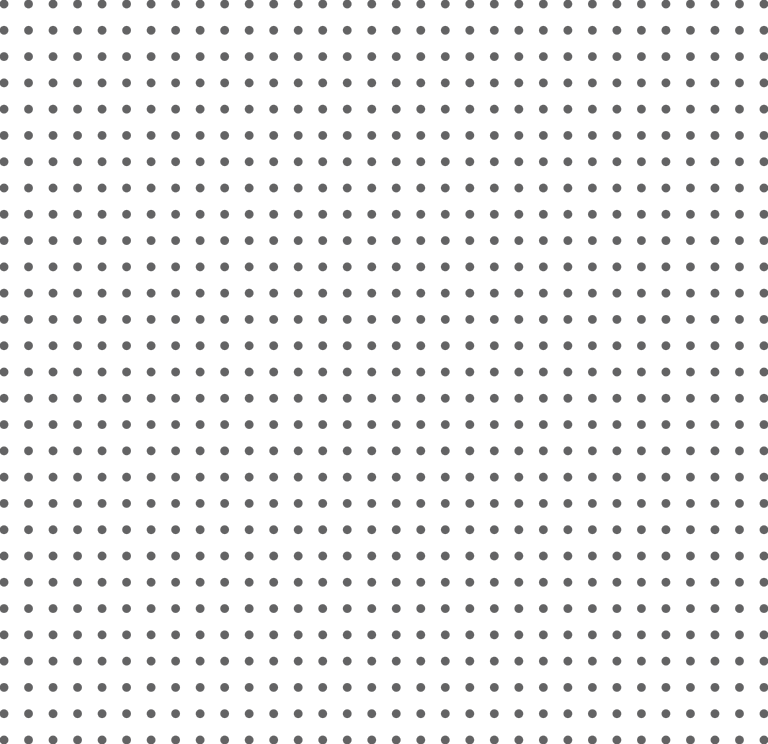
Write a Shadertoy shader that draws this pattern.

```glsl
// A regular grid of small grey dots on white, 32 across and 29 down.
// Each pixel finds its nearest grid centre and shades a circle distance
// function; the outermost dots sit just inside the canvas edges.

const vec2  DOT_COUNT   = vec2(32.0, 29.0);
const float EDGE_MARGIN = 0.0054;   // canvas edge to outer dot centres
const float DOT_RADIUS  = 0.00587;  // both in canvas heights
const vec3  PAPER_WHITE = vec3(1.0);
const vec3  DOT_GREY    = vec3(0.388, 0.388, 0.392);

// Offset from the nearest centre of a grid spanning the canvas
vec2 nearestDotOffset(vec2 p, vec2 canvas, vec2 count, float margin) {
    vec2 pitch = (canvas - 2.0 * margin) / (count - 1.0);
    vec2 local = p - margin;
    return local - pitch * floor(local / pitch + 0.5);
}

float circleDistance(vec2 p, float radius) {
    return length(p) - radius;
}

// Coverage of a shape, smoothed over about one pixel
float coverage(float dist, float pixel) {
    return clamp(0.5 - dist / (1.1 * pixel), 0.0, 1.0);
}

void mainImage(out vec4 fragColor, in vec2 fragCoord) {
    // Canvas coordinates with a height of one
    float pixel = 1.0 / iResolution.y;
    vec2 canvas = iResolution.xy * pixel;
    vec2 p = fragCoord * pixel;

    // Dots over paper
    vec2 offset = nearestDotOffset(p, canvas, DOT_COUNT, EDGE_MARGIN);
    float dotMask = coverage(circleDistance(offset, DOT_RADIUS), pixel);
    fragColor = vec4(mix(PAPER_WHITE, DOT_GREY, dotMask), 1.0);
}
```
